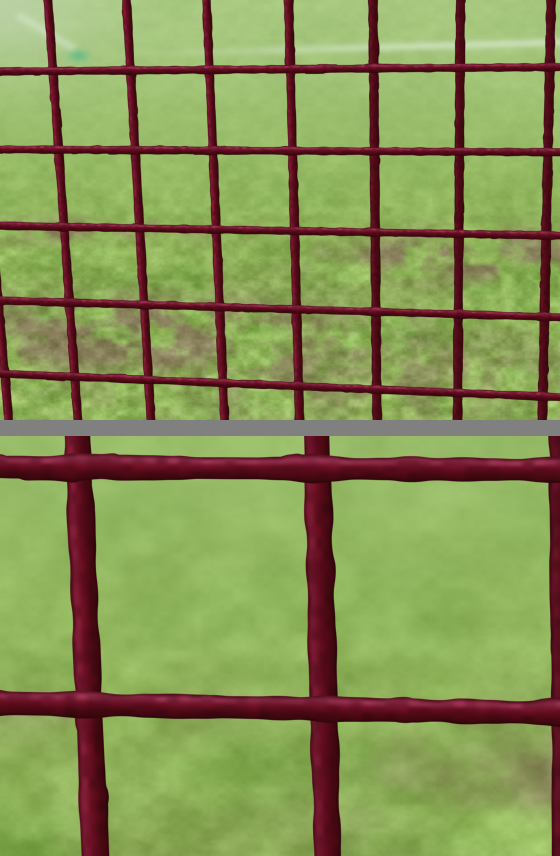
Top, the full canvas; bottom, a detail of the centre.
Write a WebGL 2 fragment shader that draws this pattern.

```glsl
#version 300 es
precision highp float;
// A painted crimson wire fence in perspective before a blurred, patchy lawn.

#define WIRE_HALF_V 0.0104
#define WIRE_HALF_H 0.0094
#define ROUGHNESS   0.20
#define WELD_SWELL  0.16
#define FRAME_WIDTH 1.3333
#define DARK    vec3(0.25, 0.03, 0.06)
#define CRIMSON vec3(0.45, 0.06, 0.15)
#define SHEEN   vec3(0.67, 0.31, 0.45)
#define MEADOW  vec3(0.55, 0.70, 0.34)
#define PALE    vec3(0.65, 0.78, 0.49)
#define SOIL    vec3(0.53, 0.47, 0.36)
#define CHALK   vec3(0.82, 0.89, 0.76)

uniform vec2 u_resolution;
out vec4 fragColor;

float hash(vec2 p) {
    vec3 q = fract(p.xyx * 0.1031);
    q += dot(q, q.yzx + 33.33);
    return fract((q.x + q.y) * q.z);
}

float noise(vec2 p) {
    vec2 i = floor(p), f = fract(p);
    f = f * f * f * (f * (f * 6.0 - 15.0) + 10.0);
    return mix(mix(hash(i), hash(i + vec2(1, 0)), f.x),
               mix(hash(i + vec2(0, 1)), hash(i + vec2(1, 1)), f.x), f.y);
}

float fbm(vec2 p) {
    float sum = 0.0, amp = 0.5;
    for (int i = 0; i < 4; i++) {
        sum += amp * noise(p);
        p = p * 2.1 + 17.3;
        amp *= 0.5;
    }
    return sum;
}

// Soft elliptical patch
float blob(vec2 p, vec2 center, vec2 radius) {
    vec2 q = (p - center) / radius;
    return exp(-dot(q, q));
}

float segment(vec2 p, vec2 a, vec2 b) {
    vec2 ab = b - a;
    return length(p - a - ab * clamp(dot(p - a, ab) / dot(ab, ab), 0.0, 1.0));
}

vec3 lawn(vec2 p) {
    float nearness = 1.0 - smoothstep(0.15, 0.75, p.y);
    vec3 col = mix(MEADOW, PALE, smoothstep(0.35, 1.0, p.y));

    // Mottled turf, coarser and stronger toward the viewer
    float mottle = fbm(p * vec2(9.0, 15.0)) - 0.47;
    float blades = fbm(p * vec2(38.0, 50.0) + 40.0) - 0.47;
    col += mottle * mix(0.05, 0.22, nearness) * vec3(1.0, 0.8, 0.8);
    col += blades * mix(0.05, 0.30, nearness);

    // Worn earth
    float worn = blob(p, vec2(1.12, 0.39), vec2(0.34, 0.06))
               + 0.8 * blob(p, vec2(0.18, 0.45), vec2(0.30, 0.028))
               + blob(p, vec2(0.30, 0.21), vec2(0.48, 0.085))
               + 0.5 * blob(p, vec2(0.90, 0.10), vec2(0.65, 0.13));
    float broken = smoothstep(0.22, 0.66, fbm(p * vec2(13.0, 20.0) + 9.0));
    col = mix(col, SOIL + blades * 0.25, clamp(worn * broken * 1.15, 0.0, 0.85));

    // Distant haze, chalk line, water jet and sprinkler
    col = mix(col, vec3(0.75, 0.83, 0.69), 0.75 * blob(p, vec2(0.0, 1.0), vec2(0.24, 0.16)));
    float chalk = (p.y - 0.862 - 0.028 * p.x) / 0.011;
    col = mix(col, CHALK, 0.75 * exp(-chalk * chalk) * smoothstep(0.15, 1.1, p.x));
    float jet = segment(p, vec2(0.05, 0.96), vec2(0.17, 0.888)) / 0.012;
    col = mix(col, CHALK, 0.6 * exp(-jet * jet));
    return mix(col, vec3(0.36, 0.73, 0.52), 0.75 * blob(p, vec2(0.187, 0.867), vec2(0.024, 0.014)));
}

// Column position; x is offset, y pitch, z growth, w unevenness
float column(float i, vec4 k) {
    return k.x + i * (k.y + k.z * i) + k.w * max(i, 0.0) * (i - 3.0) * (i - 6.0);
}

// Rounded painted rod: d is signed distance, positive toward the light
vec3 drawRod(vec3 under, float d, float along, float halfW, float seed, float light, float gloss) {
    float lumps = noise(vec2(along * 48.0, seed * 7.0));
    float drip = smoothstep(0.82, 0.98, noise(vec2(along * 34.0, seed * 5.0 + sign(d) * 2.0)));
    float w = halfW * (1.0 + ROUGHNESS * (lumps - 0.5) + 0.18 * drip);
    float s = clamp(d / w, -1.0, 1.0);
    float grain = noise(vec2(along * 110.0, s * 2.0 + seed * 11.0));
    vec3 paint = mix(DARK, CRIMSON, smoothstep(-0.8, 0.45, s) * light);
    float shine = (s - 0.62) / 0.33;
    paint = mix(paint, SHEEN, gloss * light * exp(-shine * shine) * (0.6 + 0.6 * grain));
    paint *= (0.88 + 0.22 * grain) * (1.0 - 0.25 * smoothstep(0.7, 1.0, abs(s)));
    float aa = 0.8 / u_resolution.y;
    return mix(under, paint, 1.0 - smoothstep(-aa, aa, abs(d) - w));
}

void main() {
    vec2 p = gl_FragCoord.xy / u_resolution.y;
    vec3 col = lawn(p);

    // Upright rods, fanning out toward the top and darker to the right
    float nearest = 1.0;
    for (int n = -1; n <= 6; n++) {
        float i = float(n);
        float x = mix(column(i, vec4(0.1855, 0.1675, 0.0028, 0.00035)),
                      column(i, vec4(0.1141, 0.1823, 0.0029, 0.00017)), p.y);
        float light = mix(0.85, 0.35, smoothstep(2.5, 4.5, i));
        float halfW = WIRE_HALF_V * (1.0 + 0.015 * i);
        col = drawRod(col, x - p.x, p.y, halfW, i + 3.0, light, 0.22);
        nearest = min(nearest, abs(p.x - x));
    }

    // Cross rods in front, swollen at the welds
    float weld = nearest / 0.014;
    float halfH = WIRE_HALF_H * (1.0 + WELD_SWELL * exp(-weld * weld));
    for (int n = 0; n < 5; n++) {
        float k = float(n);
        float y = mix(0.8299 - k * (0.1875 - 0.0019 * k),
                      0.8403 - k * (0.2049 - 0.0021 * k), p.x / FRAME_WIDTH);
        col = drawRod(col, p.y - y, p.x, halfH, k + 21.0, 0.9, 0.5);
    }
    fragColor = vec4(clamp(col, 0.0, 1.0), 1.0);
}
```
